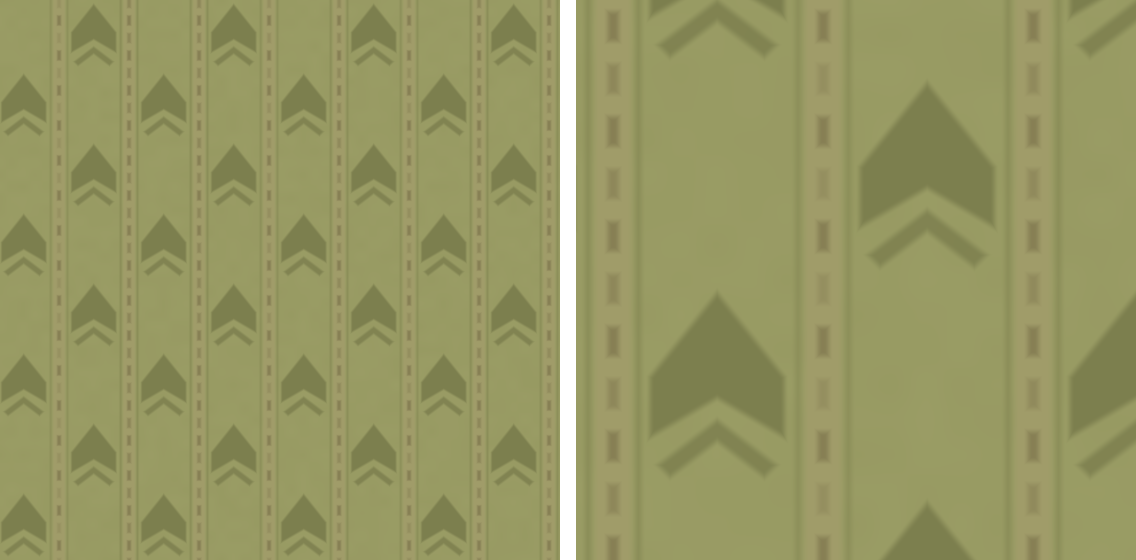
Left: the whole. Right: its middle third, enlarged.
This pattern is drawn by a WebGL 2 fragment shader. Its source:

```glsl
#version 300 es
precision highp float;
// Olive fabric: eight striped columns with staggered arrowheads, each over a chevron.
// Columns are split by tan bands with thin dark borders and a dashed stitch line.
// Shapes are max() of half planes; lengths are in column widths, so all of it tiles.
uniform vec2 u_resolution;
out vec4 outColor;

const float COLUMNS = 8.0;
const vec3 GROUND = vec3(0.598, 0.608, 0.390);
const vec3 BAND   = vec3(0.628, 0.612, 0.412);
const vec3 BORDER = vec3(0.525, 0.535, 0.330);
const vec3 STITCH = vec3(0.510, 0.480, 0.315);
const vec3 ARROW  = vec3(0.488, 0.498, 0.307);

float hash(vec2 p) {
    return fract(sin(dot(p, vec2(127.1, 311.7))) * 43758.5453);
}

// Value noise that wraps after the given whole number of cells
float wrapNoise(vec2 p, float cells) {
    vec2 i = floor(p), f = fract(p);
    f = f * f * (3.0 - 2.0 * f);
    float a = hash(mod(i, cells));
    float b = hash(mod(i + vec2(1.0, 0.0), cells));
    float c = hash(mod(i + vec2(0.0, 1.0), cells));
    float d = hash(mod(i + 1.0, cells));
    return mix(mix(a, b, f.x), mix(c, d, f.x), f.y);
}

float fill(float dist, float soft) {
    return 1.0 - smoothstep(-soft, soft, dist);
}

// Signed distance to the line y = offset + slope * x, positive below it (y down)
float slopeDist(vec2 p, float offset, float slope) {
    return (p.y - offset - slope * p.x) / sqrt(1.0 + slope * slope);
}

// Solid head with a notched base; tip at the origin, y down
float headDist(vec2 p) {
    p.x = abs(p.x);
    float roof = -slopeDist(p, 0.0, 1.25);
    float base = slopeDist(p, 0.50, 0.58);
    return max(max(roof, base), p.x - 0.32);
}

// Thin chevron below the head, with slanted ends
float chevronDist(vec2 p) {
    p.x = abs(p.x);
    float upper = -slopeDist(p, 0.605, 0.76);
    float lower = slopeDist(p, 0.705, 0.76);
    float ends = (p.x + p.y - 1.10) * 0.707;
    return max(max(upper, lower), ends);
}

// Rectangle distance, used for the stitches
float boxDist(vec2 p, vec2 halfSize) {
    vec2 d = abs(p) - halfSize;
    return max(d.x, d.y);
}

void main() {
    vec2 uv = gl_FragCoord.xy / u_resolution;
    vec2 grid = vec2(uv.x, 1.0 - uv.y) * COLUMNS;
    float soft = max(0.022, 0.75 * COLUMNS / u_resolution.y);

    // Faint mottling of the cloth
    vec3 color = GROUND + 0.010 * (wrapNoise(uv * 48.0, 48.0) - 0.5);

    // Tan band and its dark borders
    float seamX = grid.x - 0.844 + 0.5;
    float seam = mod(floor(seamX), COLUMNS);
    float across = fract(seamX) - 0.5;
    float wear = hash(vec2(seam, 3.0));
    color = mix(color, BAND, fill(abs(across) - 0.085, soft));
    float border = fill(abs(abs(across) - 0.120) - 0.014, soft);
    color = mix(color, BORDER, border * mix(0.60, 0.85, wear));

    // Stitches, every second one fainter
    float stitchY = grid.y * 4.0 - 0.17 + 0.5;
    float strong = mod(floor(stitchY), 2.0);
    vec2 stitchPos = vec2(across, (fract(stitchY) - 0.5) * 0.25);
    float stitch = fill(boxDist(stitchPos, vec2(0.026, 0.070)), soft);
    float strength = mix(mix(0.30, 0.75, wear), 0.85, strong);
    color = mix(color, STITCH, stitch * strength);

    // Arrowheads, shifted by half a repeat in every other column
    float arrowX = grid.x - 0.339 + 0.5;
    float shift = mod(floor(arrowX), 2.0);
    vec2 arrowPos;
    arrowPos.x = fract(arrowX) - 0.5;
    arrowPos.y = mod(grid.y - 1.0625 + shift + 0.5, 2.0) - 0.5;
    color = mix(color, ARROW, fill(headDist(arrowPos), soft));
    color = mix(color, ARROW, 0.85 * fill(chevronDist(arrowPos), soft));

    outColor = vec4(color, 1.0);
}
```
